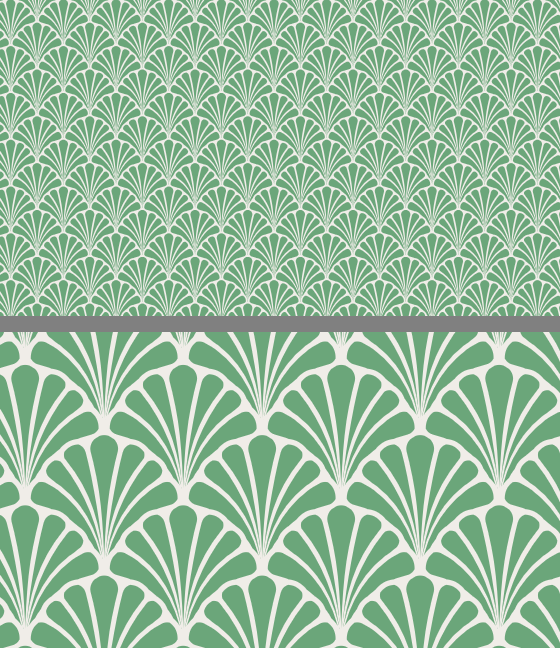
Top: the whole. Bottom: its middle third, enlarged.
This pattern is drawn by a WebGL 2 fragment shader. Its source:

```glsl
#version 300 es
precision highp float;

#define UNITS_HIGH 648.0               // design units over the canvas height
#define REPEAT vec2(108.0, 96.0)       // one fan, width and height
#define ORIGIN vec2(22.0, 74.0)        // foot of one fan
#define SEAM_FOOT 1.0                  // line width where petals converge
#define SEAM_TIP 3.4                   // line width at the petal heads
#define SEAM_FAN 3.6                   // line width between fans
#define TAPER 0.95                     // how fast a petal swells from its foot
#define LEAF_GREEN vec3(0.42, 0.65, 0.48)
#define CREAM vec3(0.94, 0.93, 0.91)

uniform vec2 u_resolution;
out vec4 fragColor;

const int PETALS = 4;                  // centre petal and one mirrored side
const int STEPS = 8;
const vec2 FOOT = vec2(0.0, 4.0);

// Head centre and radius of each petal, then the bend of its stem
const vec3 HEAD[PETALS] = vec3[](
  vec3(0.0, 86.0, 9.5), vec3(20.0, 82.0, 7.5),
  vec3(33.0, 71.5, 6.7), vec3(43.0, 55.5, 8.0));
const vec2 BEND[PETALS] = vec2[](
  vec2(0.0, 48.0), vec2(2.5, 50.0), vec2(5.0, 47.0), vec2(10.0, 44.0));

vec2 bezier(vec2 a, vec2 b, vec2 c, float t) {
  return mix(mix(a, b, t), mix(b, c, t), t);
}

// Signed distance to a curved club that swells from foot to head
float petal(vec2 p, vec2 bend, vec3 head) {
  float nearest = 1e5;
  vec2 a = FOOT;
  float radiusA = 0.0;
  for (int i = 1; i <= STEPS; i++) {
    float t = float(i) / float(STEPS);
    vec2 b = bezier(FOOT, bend, head.xy, t);
    float radiusB = head.z * pow(t, TAPER);
    vec2 along = b - a;
    float h = clamp(dot(p - a, along) / dot(along, along), 0.0, 1.0);
    float d = length(p - a - h * along) - mix(radiusA, radiusB, h);
    nearest = min(nearest, d);
    a = b;
    radiusA = radiusB;
  }
  return nearest;
}

// x: distance to the fan, y: the same with seams cut between petals
vec2 fan(vec2 p) {
  vec2 halfWidth = vec2(0.5 * REPEAT.x, 0.0);
  p = mod(p + halfWidth, REPEAT) - halfWidth;
  p.x = abs(p.x);
  float first = 1e5, second = 1e5;
  for (int i = 0; i < PETALS; i++) {
    float d = petal(p, BEND[i], HEAD[i]);
    second = min(second, max(first, d));
    first = min(first, d);
  }
  float seam = mix(SEAM_FOOT, SEAM_TIP, smoothstep(10.0, 65.0, p.y));
  return vec2(first, max(first, 0.5 * (first - second + seam)));
}

void main() {
  float unitsPerPixel = UNITS_HIGH / u_resolution.y;
  vec2 p = gl_FragCoord.xy * unitsPerPixel - ORIGIN;

  // Two staggered sets of fans
  vec2 even = fan(p);
  vec2 odd = fan(p - 0.5 * REPEAT);

  // Keep a line of even width where fans meet
  float between = 0.5 * (SEAM_FAN - abs(even.x - odd.x));
  float d = max(min(even.y, odd.y), between);

  float leaf = clamp(0.5 - d / unitsPerPixel, 0.0, 1.0);
  fragColor = vec4(mix(CREAM, LEAF_GREEN, leaf), 1.0);
}
```
